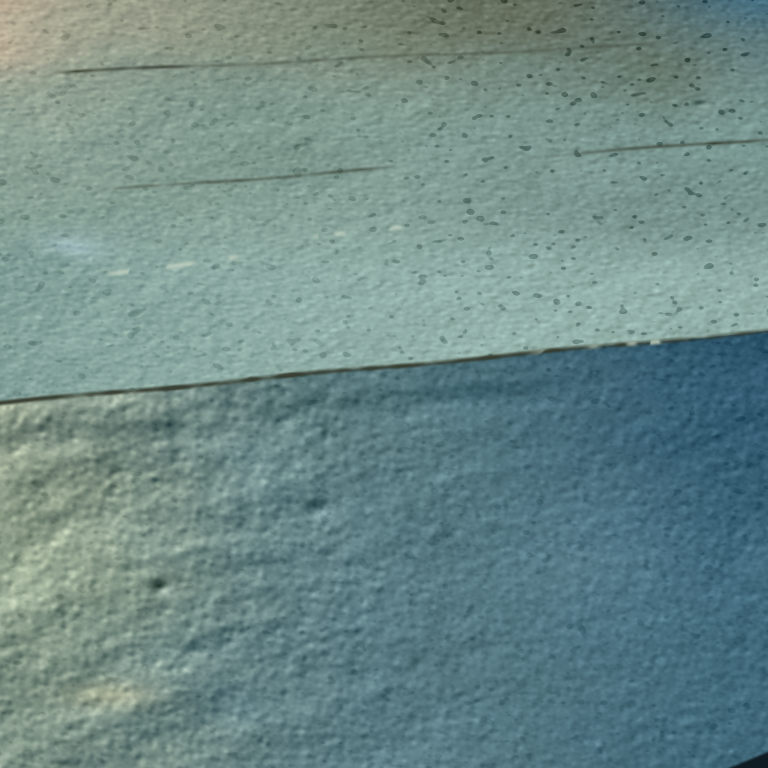
This texture is drawn by a WebGL 1 fragment shader. Its source:

```glsl
precision highp float;
// Weathered concrete slabs with dark seams, warm at the left and cool at the right.
uniform vec2 u_resolution;

float hash(vec2 p) {
  vec3 q = fract(p.xyx * 0.1031);
  q += dot(q, q.yzx + 33.33);
  return fract((q.x + q.y) * q.z);
}

// Cellular noise: one smooth bump or dent in each cell.
float bumps(vec2 p) {
  float sum = 0.0;
  for (int j = -1; j <= 1; j++) {
    for (int i = -1; i <= 1; i++) {
      vec2 c = floor(p) + vec2(float(i), float(j));
      vec2 d = c + vec2(hash(c), hash(c + 57.3)) - p;
      sum += (hash(c + 113.7) * 2.0 - 1.0) * exp(-4.0 * dot(d, d));
    }
  }
  return sum;
}

// Height difference along the light direction.
float emboss(vec2 p) {
  vec2 light = vec2(0.22, -0.28);
  return bumps(p + light) - bumps(p - light);
}

float blob(vec2 p, vec2 center, vec2 radius) {
  vec2 d = (p - center) / radius;
  return exp(-dot(d, d));
}

// Soft mask that rises at a and falls at b.
float span(float x, float a, float b, float soft) {
  return smoothstep(a - soft, a + soft, x) * (1.0 - smoothstep(b - soft, b + soft, x));
}

float stroke(float d, float halfWidth, float soft) {
  return 1.0 - smoothstep(halfWidth - soft, halfWidth + soft, abs(d));
}

// Distance above a slightly wobbling line.
float lineGap(vec2 p, float start, float slope) {
  return p.y - start - slope * p.x - 0.0012 * sin(p.x * 19.0 + start * 40.0);
}

vec3 blend3(vec3 left, vec3 middle, vec3 right, float x) {
  return mix(mix(left, middle, smoothstep(0.0, 0.5, x)), right, smoothstep(0.45, 1.0, x));
}

vec3 upperSlab(vec2 p, float mottle) {
  vec3 low = mix(vec3(0.52, 0.64, 0.61), vec3(0.57, 0.69, 0.66), smoothstep(0.0, 0.5, p.x));
  vec3 mid = mix(vec3(0.53, 0.62, 0.57), vec3(0.47, 0.59, 0.57), p.x);
  vec3 top = blend3(vec3(0.63, 0.64, 0.56), vec3(0.50, 0.55, 0.48), vec3(0.37, 0.48, 0.49), p.x);
  float y = p.y + 0.03 * mottle;
  vec3 col = mix(low, mid, smoothstep(0.62, 0.79, y));
  col = mix(col, top, smoothstep(0.82, 1.0, y));
  // Brown and blue stains, a warm corner and a pale spot.
  vec2 w = p + vec2(0.03, 0.015) * mottle;
  col = mix(col, vec3(0.37, 0.39, 0.31), 0.65 * blob(w, vec2(0.66, 0.99), vec2(0.20, 0.07)));
  col = mix(col, vec3(0.39, 0.44, 0.37), 0.55 * blob(w, vec2(0.85, 0.91), vec2(0.10, 0.055)));
  col = mix(col, vec3(0.22, 0.40, 0.49), 0.75 * blob(w, vec2(1.0, 1.01), vec2(0.13, 0.045)));
  col = mix(col, vec3(0.80, 0.68, 0.58), 0.7 * blob(w, vec2(0.0, 0.98), vec2(0.07)));
  col = mix(col, vec3(0.41, 0.51, 0.49), 0.45 * blob(w, vec2(0.88, 0.74), vec2(0.20, 0.055)));
  return mix(col, vec3(0.64, 0.75, 0.77), 0.75 * blob(w, vec2(0.094, 0.677), vec2(0.045, 0.019)));
}

vec3 lowerSlab(vec2 p, float mottle) {
  float x = p.x + 0.05 * mottle;
  vec3 top = blend3(vec3(0.52, 0.58, 0.51), vec3(0.36, 0.49, 0.51), vec3(0.20, 0.36, 0.45), x);
  vec3 base = blend3(vec3(0.48, 0.56, 0.51), vec3(0.36, 0.49, 0.52), vec3(0.26, 0.42, 0.49), x);
  vec3 col = mix(base, top, smoothstep(0.15, 0.48, p.y));
  col += vec3(0.09, 0.08, 0.05) * blob(p, vec2(0.05, 0.26), vec2(0.18, 0.13));
  col += vec3(0.10, 0.05, 0.0) * blob(p, vec2(0.15, 0.095), vec2(0.06, 0.018));
  return col + 0.045 * blob(p, vec2(0.78, 0.29), vec2(0.13, 0.10));
}

// Dark hollow with a lit rim at the lower right.
float dent(vec2 p, vec2 center, vec2 radius) {
  return 0.7 * blob(p, center + radius * vec2(0.6, -0.9), radius) - blob(p, center, radius);
}

void main() {
  vec2 p = gl_FragCoord.xy / u_resolution;
  float px = 1.0 / min(u_resolution.x, u_resolution.y);
  float soft = 0.0015 + px;
  float mottle = bumps(p * vec2(5.0, 11.0)) + 0.6 * bumps(p * vec2(13.0, 27.0) + 9.0);

  // Two slabs meet at the main seam.
  float gap = lineGap(p, 0.475, 0.094);
  float upper = smoothstep(-px, px, gap);
  vec3 col = mix(lowerSlab(p, mottle), upperSlab(p, mottle), upper) + 0.016 * mottle;

  // Relief: grain everywhere, flowing creases at the lower left.
  vec2 flow = p + vec2(0.0, 0.012 * sin(p.x * 13.0 + p.y * 9.0) - 0.15 * p.x);
  float warm = 1.0 - smoothstep(0.15, 0.75, p.x);
  float rough = warm * (1.0 - upper);
  float relief = (0.05 + 0.05 * rough) * emboss(p * vec2(105.0, mix(120.0, 190.0, upper)));
  relief += 0.035 * bumps(p * vec2(190.0, 230.0));
  relief += (0.02 + 0.06 * rough) * emboss(flow * vec2(38.0, 58.0));
  relief += (0.015 + 0.075 * rough) * emboss(flow * vec2(6.0, 24.0));
  col += relief * mix(vec3(0.85, 0.95, 1.0), vec3(1.0, 0.95, 0.82), warm);

  // Dark pores, densest at the upper right.
  float pores = smoothstep(0.52, 0.85, bumps(p * vec2(85.0, 130.0) + 31.0));
  col -= pores * (0.05 + upper * (0.03 + 0.09 * smoothstep(0.3, 0.8, p.x)));

  // Smears below the main seam, and dents.
  float smear = lineGap(p, 0.437, 0.088) / 0.011;
  col -= 0.08 * exp(-smear * smear) * span(p.x, 0.36, 0.72, 0.09);
  col -= 0.05 * (1.0 - upper) * exp(min(gap, 0.0) / 0.018) * smoothstep(0.2, 0.6, p.x);
  float dents = dent(p, vec2(0.208, 0.238), vec2(0.012, 0.007));
  dents += dent(p, vec2(0.41, 0.342), vec2(0.013, 0.01));
  dents += dent(p, vec2(0.423, 0.44), vec2(0.006, 0.014));
  dents += dent(p, vec2(0.911, 0.866), vec2(0.009, 0.004));
  col += 0.22 * dents;

  // Broken thin seams above, a continuous one between the slabs.
  float topFade = 0.4 * span(p.x, 0.08, 0.85, 0.02) + 0.45 * span(p.x, 0.08, 0.24, 0.02);
  float midFade = 0.6 * span(p.x, 0.15, 0.5, 0.03) + 0.8 * smoothstep(0.65, 0.84, p.x);
  float seams = stroke(lineGap(p, 0.902, 0.047), 0.0018, soft) * topFade;
  seams += stroke(lineGap(p, 0.742, 0.077), 0.0018, soft) * midFade;
  seams += stroke(gap, 0.0026, soft) * (1.2 - 0.4 * smoothstep(0.5, 0.9, p.x));
  seams *= 0.8 + 0.4 * bumps(p * vec2(45.0, 8.0));
  col = mix(col, vec3(0.20, 0.22, 0.17), clamp(seams, 0.0, 0.9));

  // Pale crumbs in the main seam, and worn dashes.
  float chips = smoothstep(-0.1, 0.35, bumps(p * vec2(60.0, 35.0) + 17.0));
  float pale = stroke(lineGap(p, 0.623, 0.14), 0.003, soft) * span(p.x, 0.14, 0.31, 0.01);
  pale += stroke(lineGap(p, 0.638, 0.129), 0.003, soft) * span(p.x, 0.41, 0.56, 0.01);
  pale += stroke(gap, 0.003, soft) * span(p.x, 0.7, 0.9, 0.03);
  col = mix(col, vec3(0.75, 0.81, 0.75), 0.8 * pale * chips);

  // Dark gap at the lower right corner.
  float corner = p.y - 0.42 * (p.x - 0.95);
  col = mix(vec3(0.06, 0.11, 0.14), col, smoothstep(-0.003, 0.003, corner));
  gl_FragColor = vec4(clamp(col, 0.0, 1.0), 1.0);
}
```
